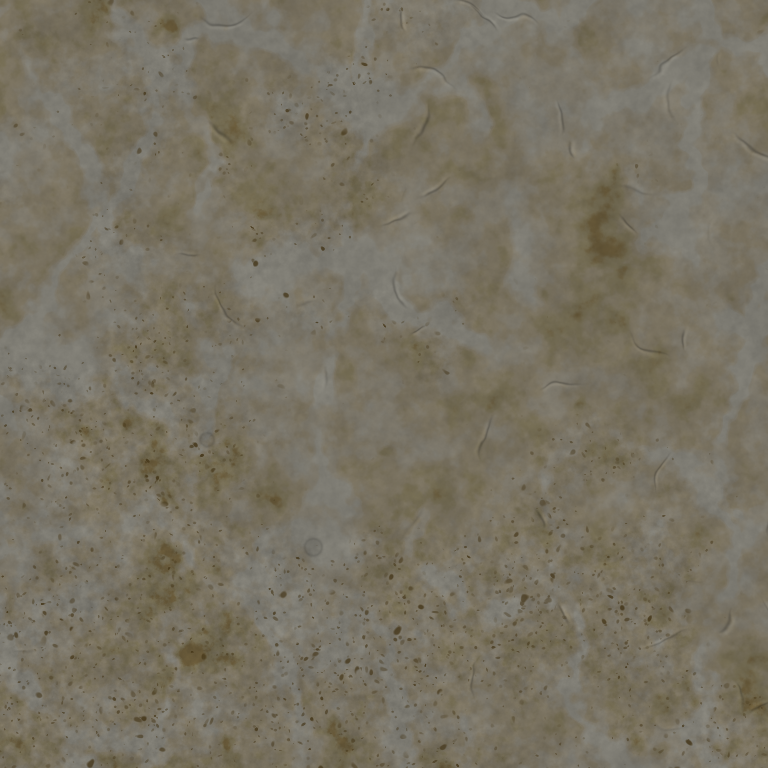
Write a Shadertoy shader that draws this texture.

```glsl
// Weathered mineral film: tan and ochre mottling split by pale, broken upright veins,
// with dark grit gathering towards the lower left and fine folds in the upper right.
// Layers of value noise, a stretched cell pattern and scattered spots and strokes.

#define VEIN_COLOR  vec3(0.494, 0.486, 0.452)
#define PALE_COLOR  vec3(0.484, 0.464, 0.414)
#define TAN_COLOR   vec3(0.470, 0.440, 0.370)
#define OCHRE_COLOR vec3(0.440, 0.410, 0.315)
#define BROWN_COLOR vec3(0.390, 0.335, 0.215)
#define GRIT_COLOR  vec3(0.245, 0.185, 0.065)
#define VEIN_CELLS  vec2(6.5, 3.4)
#define VEIN_WIDTH  0.19
#define TONE_LEVEL  0.49
#define FOLD_CELLS  11.0
#define RING_CELLS  13.0

// Integer hash: three random values in 0..1 for a cell and a layer seed
vec3 hash3(vec2 cell, int seed) {
    uvec3 v = uvec3(ivec3(ivec2(cell), seed)) * 1664525u + 1013904223u;
    v.x += v.y * v.z; v.y += v.z * v.x; v.z += v.x * v.y;
    v ^= v >> 16u;
    v.x += v.y * v.z; v.y += v.z * v.x; v.z += v.x * v.y;
    return vec3(v >> 8u) / 16777216.0;
}

float noise(vec2 p, int seed) {
    vec2 i = floor(p), f = fract(p);
    f = f * f * (3.0 - 2.0 * f);
    vec2 e = vec2(0, 1);
    return mix(mix(hash3(i, seed).x, hash3(i + e.yx, seed).x, f.x),
               mix(hash3(i + e, seed).x, hash3(i + e.yy, seed).x, f.x), f.y);
}

float fbm(vec2 p, int seed) {
    float sum = 0.0, amp = 0.5;
    for (int k = 0; k < 4; k++) {
        sum += amp * noise(p, seed + k);
        p = mat2(1.6, 1.2, -1.2, 1.6) * p + 3.7;
        amp *= 0.55;
    }
    return sum / 1.01;
}

// Pale borders between warped upright cells
float veins(vec2 p) {
    vec2 i = floor(p);
    float near = 9.0, second = 9.0;
    for (int y = -1; y <= 1; y++)
    for (int x = -1; x <= 1; x++) {
        vec2 cell = i + vec2(x, y);
        float d = length(cell + hash3(cell, 20).xy - p);
        second = min(second, max(near, d));
        near = min(near, d);
    }
    return 1.0 - smoothstep(0.02, VEIN_WIDTH, second - near);
}

// Scattered round spots of varied size; radius is in canvas units
float spots(vec2 uv, float cells, float density, float radius, float soft, int seed) {
    vec2 p = uv * cells, i = floor(p);
    float cover = 0.0;
    for (int y = -1; y <= 1; y++)
    for (int x = -1; x <= 1; x++) {
        vec2 cell = i + vec2(x, y);
        vec3 h = hash3(cell, seed), g = hash3(cell, seed + 1);
        float r = radius * cells * mix(0.4, 1.0, g.x * g.x);
        float d = length(cell + h.xy - p);
        float present = smoothstep(h.z, h.z + 0.1, density);
        cover = max(cover, present * mix(0.4, 1.0, g.y) * (1.0 - smoothstep(r * (1.0 - soft), r * (1.0 + soft), d)));
    }
    return cover;
}

// Short bent folds: a dark line with a pale flank
float folds(vec2 uv, float density) {
    vec2 p = uv * FOLD_CELLS, i = floor(p);
    float shade = 0.0;
    for (int y = -1; y <= 1; y++)
    for (int x = -1; x <= 1; x++) {
        vec2 cell = i + vec2(x, y);
        vec3 h = hash3(cell, 30), g = hash3(cell, 31);
        float a = 6.2832 * g.x, halfLen = mix(0.12, 0.45, g.y);
        vec2 q = mat2(cos(a), -sin(a), sin(a), cos(a)) * (p - cell - h.xy);
        float d = q.y - (g.z - 0.5) * 2.4 * q.x * q.x;
        float taper = 1.0 - smoothstep(0.2, 1.0, abs(q.x) / halfLen);
        float line = exp(-d * d / 0.0004) - 0.5 * exp(-(d - 0.04) * (d - 0.04) / 0.001);
        shade += smoothstep(h.z, h.z + 0.2, density) * taper * line;
    }
    return shade;
}

// Sparse bubbles: a thin dark rim around a faint disc
float rings(vec2 uv) {
    vec2 cell = floor(uv * RING_CELLS);
    vec3 h = hash3(cell, 40);
    float r = mix(0.07, 0.15, h.x);
    float d = length(fract(uv * RING_CELLS) - mix(vec2(0.25), vec2(0.75), h.yx)) - r;
    return step(h.z, 0.035) * (exp(-d * d / 0.0006) + 0.6 * (1.0 - smoothstep(-0.02, 0.02, d)));
}

void mainImage(out vec4 fragColor, in vec2 fragCoord) {
    vec2 uv = fragCoord / iResolution.y;
    vec2 warp = vec2(fbm(uv * 11.0, 1), fbm(uv * 11.0, 7)) - 0.5;
    vec2 rough = vec2(noise(uv * 75.0, 13), noise(uv * 75.0, 14)) - 0.5;
    vec2 ragged = uv + 0.008 * rough;

    // Where the grit gathers
    float lower = (1.0 - uv.y) * 0.6 + (1.0 - uv.x) * 0.3;
    float grit = smoothstep(0.35, 0.8, lower + 1.4 * (fbm(uv * 5.0, 50) - 0.5));
    float clump = grit * smoothstep(0.4, 0.75, fbm(uv * 16.0, 56));

    // Mottled ground and veins
    float vein = veins((uv + 0.11 * warp + 0.014 * rough) * VEIN_CELLS);
    vein *= smoothstep(0.32, 0.55, fbm(uv * 8.0, 60));
    float tone = TONE_LEVEL + 0.75 * (fbm(uv * 5.0 + warp, 70) - 0.5) + 1.0 * (fbm(uv * 14.0 + warp, 76) - 0.5);
    tone += 0.75 * (fbm(uv * 36.0, 80) - 0.5) + mix(0.3, 0.8, grit) * (fbm(uv * 85.0, 84) - 0.5) - 0.62 * vein;
    tone += 0.4 * spots(ragged + 0.04 * warp, 14.0, 0.28, 0.018, 0.6, 90);
    vec3 color = mix(VEIN_COLOR, PALE_COLOR, smoothstep(0.0, 0.3, tone));
    color = mix(color, TAN_COLOR, smoothstep(0.3, 0.55, tone));
    color = mix(color, OCHRE_COLOR, smoothstep(0.55, 0.82, tone));
    color = mix(color, BROWN_COLOR, smoothstep(0.8, 1.1, tone));

    // Cloudy shading and fine grain
    color *= 1.0 + 0.16 * (fbm(uv * 24.0, 100) - 0.5) + mix(0.12, 0.24, grit) * (fbm(uv * 110.0, 106) - 0.5);

    // Folds and bubbles
    float foldDensity = mix(0.15, 0.6, smoothstep(0.5, 1.6, uv.x + uv.y));
    color *= 1.0 - 0.2 * folds(uv + 0.05 * warp, foldDensity) - 0.09 * rings(uv);

    // Grit from dust to crumbs
    float specks = 0.6 * spots(ragged, 120.0, 0.03 + 0.2 * grit + 0.25 * clump, 0.0026, 0.5, 110);
    specks = max(specks, 0.9 * spots(ragged, 60.0, 0.02 + 0.1 * grit + 0.4 * clump, 0.0038, 0.4, 112));
    specks = max(specks, spots(ragged, 24.0, 0.02 + 0.2 * clump, 0.0065, 0.35, 114));
    color = mix(color, GRIT_COLOR, 0.85 * specks);

    fragColor = vec4(color, 1.0);
}
```
